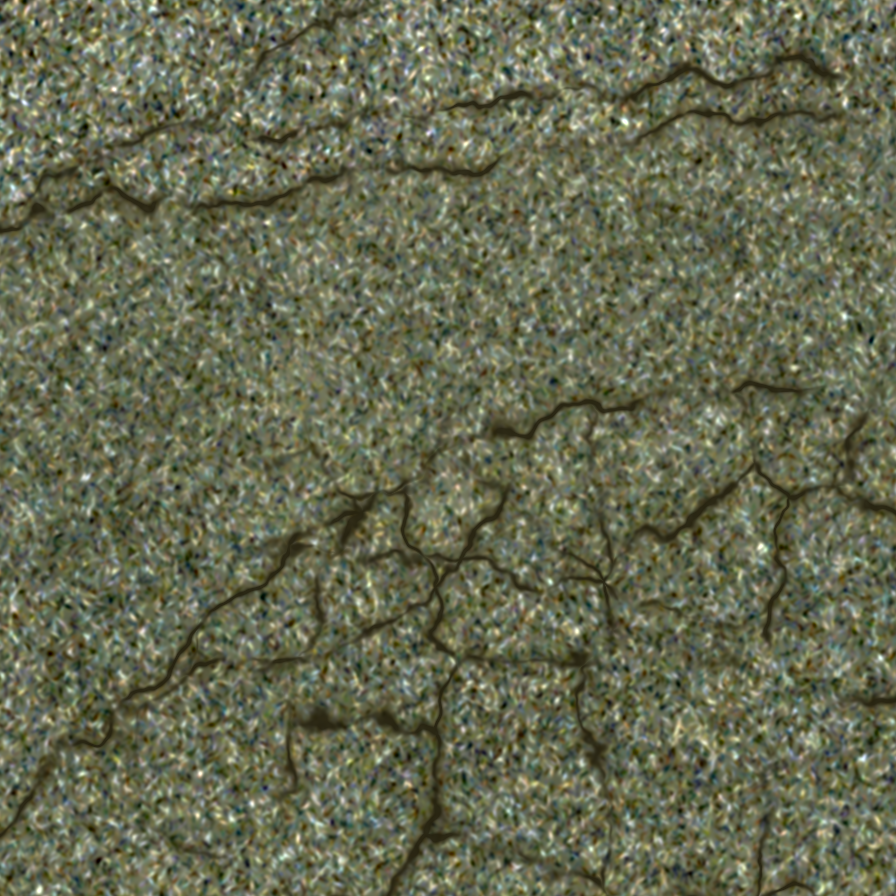
Reproduce this texture procedurally as a Shadertoy shader.

```glsl
// Weathered grey-green asphalt: fine streaky grit broken by dark, branching cracks.

#define GRAIN_CELLS   108.0
#define GRAIN_LENGTH  0.36
#define GRAIN_WIDTH   0.20
#define GRAIN_LIGHT   0.27
#define GRAIN_TINT    0.16
#define CRACK_WIDTH   0.0040
#define CRACK_WANDER  0.032
#define NET_CELLS     5.5
#define BASE_COLOR    vec3(0.420, 0.438, 0.338)
#define CRACK_COLOR   vec3(0.140, 0.125, 0.055)
#define STAIN_COLOR   vec3(0.285, 0.255, 0.125)

vec3 hash3(vec2 p) {
    vec3 q = fract(p.xyx * vec3(0.1031, 0.1030, 0.0973));
    q += dot(q, q.yxz + 33.33);
    return fract((q.xxy + q.yzz) * q.zyx);
}

float valueNoise(vec2 p) {
    vec2 cell = floor(p), f = fract(p);
    f = f * f * (3.0 - 2.0 * f);
    float low = mix(hash3(cell).x, hash3(cell + vec2(1, 0)).x, f.x);
    float high = mix(hash3(cell + vec2(0, 1)).x, hash3(cell + vec2(1, 1)).x, f.x);
    return mix(low, high, f.y);
}

float fbm(vec2 p) {
    float sum = 0.0, gain = 0.5;
    for (int i = 0; i < 4; i++) {
        sum += gain * valueNoise(p);
        p = mat2(1.6, 1.2, -1.2, 1.6) * p + 7.3;
        gain *= 0.5;
    }
    return sum / 0.9375;
}

// Sum of soft, randomly turned streaks, light and dark, each with its own tint.
vec3 grit(vec2 p) {
    vec2 home = floor(p);
    vec3 sum = vec3(0.0);
    for (int j = -1; j <= 1; j++)
    for (int i = -1; i <= 1; i++)
    for (int k = 0; k < 4; k++) {
        vec2 cell = home + vec2(i, j);
        vec3 place = hash3(cell + 40.0 + 173.0 * float(k));
        vec3 look = hash3(cell + 311.0 + 97.0 * float(k));
        float angle = 1.57 + (place.z - 0.5) * 2.5;
        vec2 along = vec2(cos(angle), sin(angle));
        vec2 d = p - cell - place.xy;
        d = vec2(dot(d, along), dot(d, vec2(-along.y, along.x)));
        d /= vec2(GRAIN_LENGTH, GRAIN_WIDTH);
        float light = GRAIN_LIGHT * (look.x - 0.575) + 0.20 * pow(look.x, 9.0);
        vec3 tint = (look.y - 0.5) * vec3(0.45, 0.0, -0.95)
                  + (look.z - 0.5) * vec3(0.25, -0.30, 0.1);
        sum += exp(-0.5 * dot(d, d)) * (light + GRAIN_TINT * tint);
    }
    return sum;
}

// Distance to the nearest border between scattered cells.
float cellBorder(vec2 p) {
    vec2 home = floor(p), nearest = vec2(0.0);
    float best = 9.0, border = 9.0;
    for (int j = -1; j <= 1; j++)
    for (int i = -1; i <= 1; i++) {
        vec2 cell = home + vec2(i, j);
        vec2 d = cell + 0.1 + 0.8 * hash3(cell + 19.0).xy - p;
        if (dot(d, d) < best) { best = dot(d, d); nearest = d; }
    }
    for (int j = -2; j <= 2; j++)
    for (int i = -2; i <= 2; i++) {
        vec2 cell = home + vec2(i, j);
        vec2 d = cell + 0.1 + 0.8 * hash3(cell + 19.0).xy - p;
        vec2 gap = d - nearest;
        if (dot(gap, gap) > 0.0001)
            border = min(border, dot(0.5 * (d + nearest), normalize(gap)));
    }
    return border;
}

// x: dark core, y: wide brown stain, of a crack at distance d.
vec2 crackLayers(float d, float strength) {
    float core = exp(-pow(d / CRACK_WIDTH, 2.0));
    float stain = exp(-pow(d / (3.0 * CRACK_WIDTH), 2.0));
    return strength * vec2(core, stain);
}

// A crack along a curve, from its height gap and slope, fading at both ends.
vec2 longCrack(float gap, float slope, float x, float from, float to) {
    float ends = smoothstep(from, from + 0.05, x) * (1.0 - smoothstep(to - 0.05, to, x));
    return crackLayers(abs(gap) / sqrt(1.0 + slope * slope), ends);
}

void mainImage(out vec4 fragColor, in vec2 fragCoord) {
    vec2 p = fragCoord / iResolution.y;

    // Ragged coordinates make every crack wander.
    vec2 ragged = vec2(fbm(p * 17.0 + 3.0), fbm(p * 17.0 + 51.0)) - 0.5;
    vec2 q = p + 2.0 * CRACK_WANDER * ragged;
    float x = q.x, y = q.y;

    // Long cracks: upper seams, then the arch and its two lower branches.
    vec2 crack = longCrack(y - 0.750 - 0.14 * x, 0.14, x, -0.1, 0.96);
    crack = max(crack, longCrack(y - 0.815 - 0.12 * x, 0.12, x, 0.26, 1.2));
    crack = max(crack, 0.7 * longCrack(y - 0.745 - 0.62 * x, 0.62, x, 0.02, 0.42));
    float reach = 0.85 - x;
    crack = max(crack, longCrack(y - 0.57 + 0.68 * reach * reach, 1.36 * reach, x, -0.1, 0.93));
    float rise = x - 0.2;
    crack = max(crack, longCrack(y - 0.26 - 3.6 * rise * rise * rise, 10.8 * rise * rise, x, 0.18, 0.6));
    float fall = x - 0.3;
    crack = max(crack, 0.85 * longCrack(y - 0.385 + 0.37 * fall * fall, 0.74 * fall, x, 0.27, 0.86));

    // Broken network of finer cracks in the lower part.
    float netZone = (1.0 - smoothstep(0.36, 0.56, p.y - 0.1 * p.x)) * smoothstep(0.1, 0.4, p.x + 0.25 * p.y);
    float broken = smoothstep(0.34, 0.54, fbm(p * 5.0 + 12.0));
    float border = cellBorder(q * vec2(1.1, 0.85) * NET_CELLS + 2.0) / NET_CELLS;
    crack = max(crack, crackLayers(border, netZone * broken));
    crack *= mix(0.3, 1.25, smoothstep(0.3, 0.62, fbm(p * 19.0 + 80.0)));

    // Coarse pale surface above the seam, smooth below it, rougher at the foot.
    float upper = smoothstep(-0.02, 0.03, y - 0.755 - 0.14 * x);
    float foot = 1.0 - smoothstep(0.2, 0.6, p.y);
    float contrast = 0.85 + 0.32 * upper + 0.14 * foot;
    float patches = fbm(p * 6.0 + 30.0) - 0.5;
    float mottling = fbm(p * 30.0 + 9.0) - 0.5;
    vec3 color = BASE_COLOR + patches * vec3(0.12, 0.11, 0.09) + 0.09 * mottling;
    color += upper * vec3(0.025, 0.025, 0.035);
    color += contrast * grit(p * GRAIN_CELLS);

    color = mix(color, STAIN_COLOR, 0.5 * clamp(crack.y, 0.0, 1.0));
    color = mix(color, CRACK_COLOR, 0.88 * clamp(crack.x, 0.0, 1.0));
    fragColor = vec4(clamp(color, 0.0, 1.0), 1.0);
}
```
